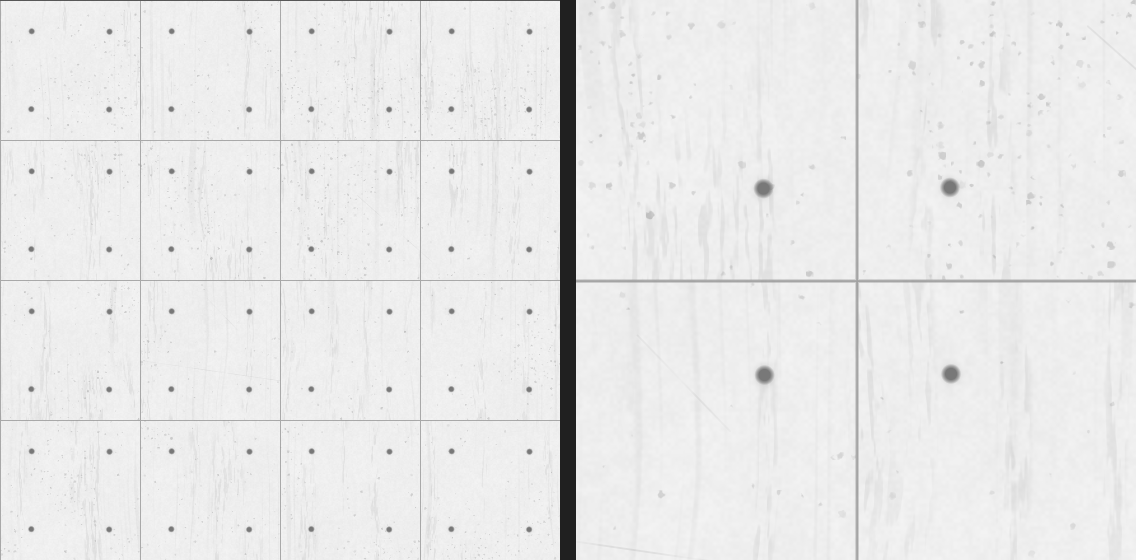
Left: the whole. Right: its middle third, enlarged.
Write a Shadertoy shader that draws this texture.

```glsl
// Pale concrete wall: square cast panels with thin seams, four tie holes each, streaks, pits and scratches.

#define PANELS 4.0          // panels across and down
#define SEAM_WIDTH 0.0052   // panel units
#define SEAM_BLUR 0.006     // panel units
#define HOLE_OFFSET 0.278   // from panel centre
#define HOLE_RADIUS 0.0188
#define PIT_GRID 42.0       // possible pits along a panel side
#define FLAKE_DEPTH 0.05
#define LINE_DEPTH 0.03
#define PIT_DEPTH 0.14
#define CONCRETE vec3(0.936)
#define SEAM_COLOR vec3(0.56)
#define HOLE_COLOR vec3(0.47)

float hash(vec2 p) {
    vec3 q = fract(vec3(p.xyx) * 0.1031);
    q += dot(q, q.yzx + 33.33);
    return fract((q.x + q.y) * q.z);
}

float noise(vec2 p) {
    vec2 i = floor(p), f = fract(p);
    f = f * f * (3.0 - 2.0 * f);
    return mix(mix(hash(i), hash(i + vec2(1, 0)), f.x),
               mix(hash(i + vec2(0, 1)), hash(i + vec2(1, 1)), f.x), f.y);
}

// Antialiased fill of a shape with signed distance d
float fill(float d, float px) {
    return clamp(0.5 - d / px, 0.0, 1.0);
}

float segmentDist(vec2 p, vec2 a, vec2 b) {
    vec2 ab = b - a;
    return length(p - a - ab * clamp(dot(p - a, ab) / dot(ab, ab), 0.0, 1.0));
}

// Vertical wear: long wavy lines and narrow columns of short flakes
float streaks(vec2 q) {
    float x = q.x + 0.06 * (noise(q * vec2(3.0, 1.7)) - 0.5);
    float lines = smoothstep(0.66, 0.95, noise(vec2(x * 62.0, q.y * 0.9)));
    lines *= smoothstep(0.25, 0.75, noise(vec2(x * 6.0, q.y * 1.2 + 9.0)));
    float chips = 0.65 * noise(vec2(x * 82.0 + 50.0, q.y * 8.0))
                + 0.35 * noise(vec2(x * 160.0, q.y * 30.0));
    float flakes = smoothstep(0.5, 0.72, chips);
    flakes *= smoothstep(0.56, 0.86, noise(vec2(x * 13.0 + 31.0, q.y * 1.4)));
    return LINE_DEPTH * lines + FLAKE_DEPTH * flakes;
}

// Scattered air pits, at most one per grid cell, denser in patches
float pits(vec2 q, float px) {
    vec2 g = q * PIT_GRID, cell = floor(g);
    float patchiness = noise(q * 2.3 + 71.0);
    float density = 0.03 + 0.2 * smoothstep(0.45, 0.95, patchiness);
    float size = hash(cell + 5.3);
    float radius = mix(0.12, 0.38, size * size * size);
    vec2 jitter = vec2(hash(cell + 11.7), hash(cell + 23.1)) - 0.5;
    vec2 d = fract(g) - 0.5 - jitter * (1.0 - 2.0 * radius);
    float rough = 0.3 * (noise(g * 4.0) - 0.5);
    float present = step(hash(cell + 41.9), density);
    return present * fill(length(d) - radius + rough, max(px * PIT_GRID, 0.2))
         * mix(0.35, 1.0, hash(cell + 57.0));
}

void mainImage(out vec4 fragColor, in vec2 fragCoord) {
    vec2 uv = fragCoord / iResolution.xy;
    float px = PANELS / min(iResolution.x, iResolution.y);
    vec2 id = floor(uv * PANELS), p = fract(uv * PANELS);
    vec2 q = p + id * 17.0 + 3.0;   // separate wear for every panel

    // Concrete body with cloudy tone and fine grain
    float tone = 0.01 * (noise(q * 5.0) - 0.5)
               + 0.014 * (noise(q * vec2(45.0, 30.0)) - 0.5)
               + 0.02 * (noise(q * 110.0) - 0.5);
    tone -= streaks(q) + PIT_DEPTH * pits(q, px);

    // Hairline scratches that run across the panels
    float scratch = min(segmentDist(uv, vec2(0.638, 0.651), vec2(0.78, 0.525)),
                        segmentDist(uv, vec2(0.26, 0.355), vec2(0.5, 0.32)));
    scratch = min(scratch, segmentDist(uv, vec2(0.37, 0.467), vec2(0.425, 0.41)));
    tone -= 0.07 * fill(scratch * PANELS - 0.0022, px) * noise(uv * 45.0);
    vec3 color = CONCRETE + tone;

    // Tie holes, on a very slightly turned square
    vec2 s = vec2(p.x < 0.5 ? -1.0 : 1.0, p.y < 0.5 ? -1.0 : 1.0);
    vec2 hole = vec2(0.503, 0.497) + HOLE_OFFSET * s + 0.0013 * vec2(s.y, -s.x);
    float d = length(p - hole) - HOLE_RADIUS;
    color *= 1.0 - 0.1 * exp(-max(d, 0.0) / 0.006);
    color = mix(color, HOLE_COLOR, fill(d, max(px, 0.011)));

    // Thin seams along the left and top side of each panel
    vec2 side = vec2(p.x, 1.0 - p.y) - 0.5 * SEAM_WIDTH;
    vec2 edge = abs(fract(side + 0.5) - 0.5);
    float seam = min(edge.x, edge.y) - 0.5 * SEAM_WIDTH;
    color = mix(color, SEAM_COLOR, fill(seam, max(px, SEAM_BLUR)));

    // The wall ends in a darker line at the top
    float top = (1.0 - uv.y) * PANELS - SEAM_WIDTH;
    color = mix(color, 0.4 * SEAM_COLOR, fill(top, px));

    fragColor = vec4(color, 1.0);
}
```
